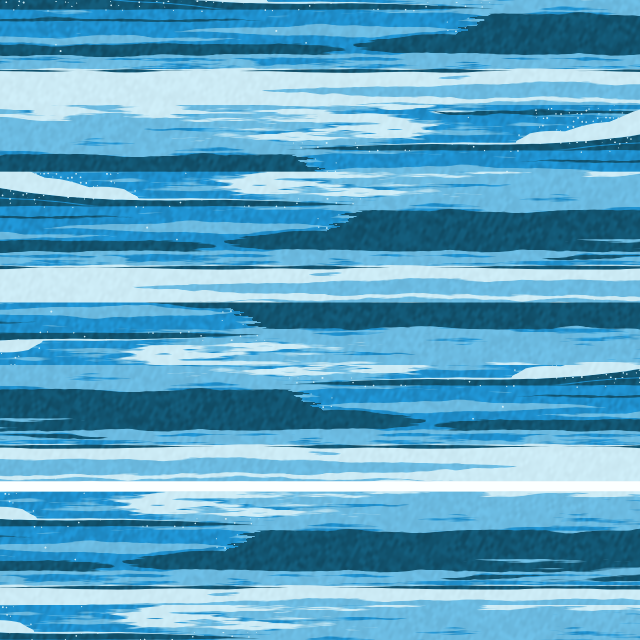
A Shadertoy shader for this texture:

```glsl
#define PAPER vec3(0.99, 1.00, 1.00)
#define FOAM vec3(0.80, 0.92, 0.96)
#define LIGHT vec3(0.42, 0.73, 0.88)
#define MID vec3(0.12, 0.56, 0.80)
#define DARK vec3(0.07, 0.33, 0.44)
#define UNITS 768.0
#define GRAIN 0.10
#define RAGGED 8.0
#define STRIP_COUNT 7

// Each strip: top, motif origin x, motif origin y, flip (1 = sideways, 2 = upside down)
const vec4 STRIPS[STRIP_COUNT] = vec4[STRIP_COUNT](
    vec4(0, 155, -30, 0), vec4(126, 785, 139, 1), vec4(206, 0, 206, 0),
    vec4(363, -115, 441, 2), vec4(438, 780, 421, 1), vec4(590, -122, 590, 0),
    vec4(726, -125, 726, 0));

float hash(vec2 p) {
    vec3 q = fract(vec3(p.xyx) * 0.1031);
    q += dot(q, q.yzx + 33.33);
    return fract((q.x + q.y) * q.z);
}

float noise(vec2 p) {
    vec2 i = floor(p), f = fract(p);
    f = f * f * (3.0 - 2.0 * f);
    return mix(mix(hash(i), hash(i + vec2(1, 0)), f.x),
               mix(hash(i + vec2(0, 1)), hash(i + vec2(1, 1)), f.x), f.y);
}

float fbm(vec2 p) {
    float sum = 0.0, amp = 0.533;
    for (int i = 0; i < 4; i++) {
        sum += amp * noise(p);
        p = p * 2.03 + 17.7;
        amp *= 0.5;
    }
    return sum;
}

// Coverage of a signed distance, positive inside
float cover(float d) { return clamp(d * iResolution.y / UNITS + 0.5, 0.0, 1.0); }

// Horizontal brush stroke with tapered ends
float stroke(vec2 p, float x0, float x1, float y, float halfH, float taper) {
    float t = sqrt(clamp(min(p.x - x0, x1 - p.x) / taper, 0.0, 1.0));
    return cover(halfH * t - abs(p.y - y) - 1.5 * (1.0 - t));
}

float spray(vec2 p) {
    vec2 cell = floor(p / 5.0);
    float h = hash(cell + 71.0);
    vec2 center = (cell + 0.25 + 0.5 * vec2(hash(cell + 5.0), hash(cell + 9.0))) * 5.0;
    float nearFoam = 0.38 * smoothstep(190.0, 90.0, p.x) * smoothstep(-25.0, 5.0, p.y) * step(p.y, 32.0);
    float onWave = 0.10 * step(p.x, 450.0) * step(abs(p.y - 38.0), 6.0);
    float drops = 0.12 * smoothstep(30.0, 10.0, abs(p.x - 400.0)) * smoothstep(16.0, 8.0, abs(p.y - 58.0));
    float radius = 0.4 + 0.8 * hash(cell + 23.0);
    return step(h, max(nearFoam, max(onWave, drops))) * cover(radius - length(p - center));
}

// One seascape, y running downwards from 0 to about 157
vec3 motif(vec2 p) {
    vec2 w = p + vec2(34.0 * (noise(p / vec2(50, 3)) - 0.5),
                      RAGGED * (fbm(p / vec2(45, 12)) - 0.5));
    float torn = fbm(p / vec2(75, 5.5) + 40.0);
    float torn2 = fbm(p / vec2(60, 5) + 90.0);
    vec3 col = MID;

    // Torn light water and white glints near the top
    float lightAt = mix(0.66, 0.26, smoothstep(230.0, 520.0, p.x));
    lightAt += 0.25 * smoothstep(36.0, 58.0, p.y);
    col = mix(col, LIGHT, cover((torn - lightAt) * 10.0));
    float glint = smoothstep(170.0, 310.0, p.x) * smoothstep(660.0, 410.0, p.x) * smoothstep(34.0, 26.0, p.y);
    glint = max(glint, 0.9 * smoothstep(300.0, 380.0, p.x) * smoothstep(11.0, 5.0, p.y));
    col = mix(col, FOAM, cover((torn2 - mix(0.95, 0.46, glint)) * 10.0));

    // Light swells and the pale water below the dark bank
    col = mix(col, LIGHT, stroke(w, 60.0, 400.0, 67.0, 6.5, 120.0));
    col = mix(col, LIGHT, stroke(w, -260.0, 130.0, 78.0, 4.0, 150.0));
    col = mix(col, LIGHT, stroke(w, 380.0, 560.0, 55.0, 4.0, 80.0));
    col = mix(col, LIGHT, stroke(w, -900.0, 1900.0, 106.0, 12.0, 60.0));
    float ripple = smoothstep(12.0, 5.0, abs(p.y - 107.0));
    col = mix(col, MID, cover((torn2 - mix(0.9, 0.56, ripple)) * 10.0) * step(94.0, p.y));

    // Dark bank, frayed at its lower right
    float bank = stroke(w, 405.0, 1300.0, 71.0, 24.0, 22.0);
    bank = max(bank, stroke(w, 265.0, 620.0, 84.0, 11.0, 90.0));
    bank = max(bank, stroke(w, -500.0, 270.0, 90.0, 6.5, 70.0));
    bank = max(bank, stroke(w, 660.0, 1000.0, 103.0, 4.0, 60.0));
    float fray = smoothstep(610.0, 760.0, p.x) * smoothstep(68.0, 88.0, p.y);
    bank *= 1.0 - cover((torn - mix(0.95, 0.55, fray)) * 10.0);
    bank = max(bank, stroke(w, -400.0, 175.0, 54.0, 1.4, 100.0));
    bank = max(bank, stroke(w, -100.0, 290.0, -4.0, 2.5, 90.0));
    col = mix(col, DARK, bank);

    // White shallows with pale tongues and a broken dark line
    col = mix(col, FOAM, cover(p.y - 112.5 + 0.5 * (w.y - p.y)));
    col = mix(col, LIGHT, stroke(w, 140.0, 1500.0, 139.0, 9.5, 330.0));
    col = mix(col, LIGHT, stroke(w, 230.0, 1500.0, 155.0, 2.5, 200.0));
    col = mix(col, LIGHT, stroke(w, 370.0, 425.0, 123.0, 2.0, 20.0));
    float dash = 4.5 * (noise(vec2(p.x / 55.0, 3.0)) - 0.28);
    col = mix(col, DARK, cover(min(dash, 2.2) - abs(p.y - 115.0 - 0.2 * (w.y - p.y))));

    // Breaking wave: dark face, white rim and lumpy crest
    float rise = clamp((170.0 - p.x) / 170.0, 0.0, 1.2);
    float tail = smoothstep(480.0, 290.0, p.x);
    float faceTop = mix(40.5, 34.0, tail) - 15.0 * rise * rise + 0.3 * (w.y - p.y);
    float faceEnd = 41.5 + 0.3 * (w.y - p.y);
    float face = min(p.y - faceTop, faceEnd - p.y) - 1.5 * (1.0 - tail);
    col = mix(col, DARK, cover(face));
    float vein = abs(p.y - faceTop - 5.0 - 7.0 * rise + 2.0 * sin(p.x / 30.0));
    col = mix(col, MID, cover(0.6 - vein) * smoothstep(0.2, 0.5, rise));
    float crest = 11.0 + 19.0 * rise * rise + 3.0 * abs(sin(p.x / 17.0));
    crest *= sqrt(clamp((167.0 - p.x) / 18.0, 0.0, 1.0));
    crest = max(crest, 2.2 * smoothstep(370.0, 200.0, p.x));
    col = mix(col, FOAM, cover(min(faceTop - p.y, p.y - faceTop + crest)) * step(p.x, 370.0));
    return mix(col, FOAM, spray(p));
}

void mainImage(out vec4 fragColor, in vec2 fragCoord) {
    vec2 p = fragCoord * UNITS / iResolution.y;
    p.y = UNITS - p.y;
    vec3 col = PAPER;

    // Stack the strips, each a shifted or mirrored cut of the motif
    for (int i = 0; i < STRIP_COUNT; i++) {
        vec4 s = STRIPS[i];
        float bottom = i + 1 < STRIP_COUNT ? STRIPS[i + 1].x : UNITS;
        if (p.y < s.x - 3.0 || p.y > bottom + 3.0) continue;
        vec2 dir = vec2(s.w == 1.0 ? -1.0 : 1.0, s.w == 2.0 ? -1.0 : 1.0);
        col = mix(col, motif((p - s.yz) * dir), i == 0 ? 1.0 : cover(p.y - s.x));
    }

    // Slanted paper grain, strongest in the dark paint
    float mottle = noise(vec2(p.x + 0.5 * p.y, p.y - 0.6 * p.x) / vec2(4.5, 7.0)) - 0.5;
    float depth = 1.0 - smoothstep(0.3, 0.9, col.g);
    col *= 1.0 + GRAIN * mottle * (0.4 + 2.2 * depth);

    // Bare gap between strips
    col = mix(col, PAPER, cover(6.0 - abs(p.y - 583.5)));
    fragColor = vec4(col, 1.0);
}
```
